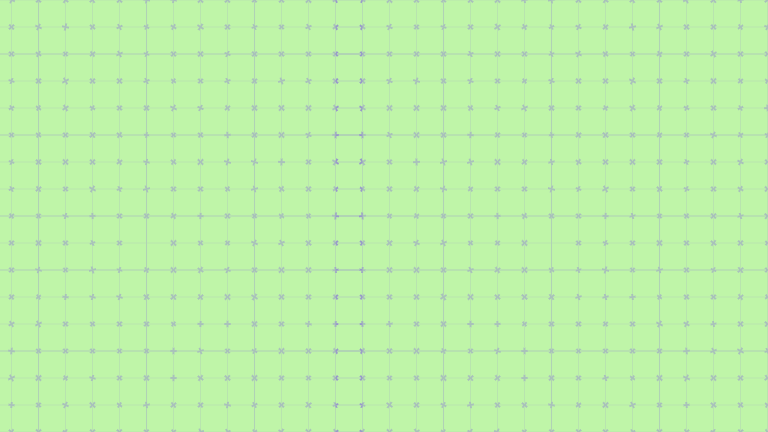
A Shadertoy shader for this pattern:

```glsl
// Pale green ruled grid with small tilted crosses, mirrored about a darker strip.

const float ROWS = 16.0;             // cells over the canvas height
const float AXIS_OFFSET = -1.296;    // mirror axis from the centre, in cells
const float MINOR_HALF = 0.018;      // half line widths, in cells
const float MAJOR_HALF = 0.020;
const float MINOR_INK = 0.15;        // ink strengths
const float MAJOR_INK = 0.31;
const float CROSS_INK = 0.46;
const float STRIP_BOOST = 1.75;
const float ARM_LENGTH = 0.118;
const float ARM_HALF = 0.036;
const float MISSING = 0.015;         // share of crosses left out
const vec3 PAPER = vec3(0.75, 0.96, 0.66);
const vec3 INK = vec3(0.56, 0.52, 0.82);

float hash(vec2 p) {
    vec3 q = fract(vec3(p.xyx) * 0.1031);
    q += dot(q, q.yzx + 33.33);
    return fract((q.x + q.y) * q.z);
}

// Share of a pixel covered by a line of the given half width
float lineCover(float d, float halfWidth, float px) {
    float lo = max(d - 0.5 * px, -halfWidth);
    float hi = min(d + 0.5 * px, halfWidth);
    return max(hi - lo, 0.0) / px;
}

float ruledLine(float d, bool major, float px) {
    return major ? MAJOR_INK * lineCover(d, MAJOR_HALF, px)
                 : MINOR_INK * lineCover(d, MINOR_HALF, px);
}

float crossDistance(vec2 p, float arm) {
    p = abs(p);
    if (p.y > p.x) p = p.yx;
    vec2 q = p - vec2(arm, ARM_HALF);
    return length(max(q, 0.0)) + min(max(q.x, q.y), 0.0);
}

// Diagonal cross whose tilt, size and presence vary from node to node
float crossMark(vec2 p, vec2 node, float px) {
    float swing = 2.0 * hash(node + 17.3) - 1.0;
    float angle = radians(45.0) * (1.0 + swing * swing * swing);
    float arm = ARM_LENGTH * mix(0.9, 1.15, hash(node + 41.7));
    float c = cos(angle), s = sin(angle);
    float d = crossDistance(mat2(c, -s, s, c) * p, arm);
    float present = node.x < 0.5 ? 1.0 : step(MISSING, hash(node + 73.1));
    return CROSS_INK * present * clamp(0.5 - d / px, 0.0, 1.0);
}

void mainImage(out vec4 fragColor, in vec2 fragCoord) {
    float px = ROWS / iResolution.y;
    vec2 p = vec2((fragCoord.x - 0.5 * iResolution.x) * px - AXIS_OFFSET,
                  fragCoord.y * px);

    // Fold about the axis, then find the nearest grid node
    p.x = abs(p.x);
    vec2 node = vec2(floor(p.x), floor(p.y + 0.5));
    vec2 local = p - node - vec2(0.5, 0.0);

    // Heavier rules inside the border: every fourth column,
    // and every third row counted out from row seven
    bool majorColumn = mod(node.x, 4.0) > 2.5 && node.x < 14.5;
    bool majorRow = abs(mod(abs(node.y - 7.0), 3.0) - 1.0) < 0.5 && node.y > 0.5;

    float ink = max(ruledLine(local.x, majorColumn, px),
                    ruledLine(local.y, majorRow, px));
    ink = max(ink, crossMark(local, node, px));

    // Stronger ink in the strip on the axis
    float strip = clamp(0.5 - (p.x - 0.5) / px, 0.0, 1.0);
    ink *= mix(1.0, STRIP_BOOST, strip);

    fragColor = vec4(mix(PAPER, INK, min(ink, 1.0)), 1.0);
}
```
